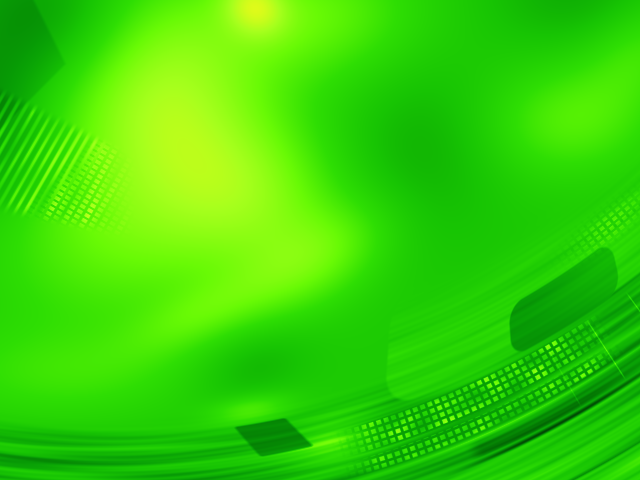
Give the GLSL for this background, as a Shadertoy shader.

```glsl
// Abstract green backdrop: soft light clouds above a sweeping mechanical arc.
// One scalar tone is built from blurred blobs, polar panels, lattices and
// gradient-noise streaks, then coloured through a green-to-yellow ramp.

const vec2 ARC_CENTER = vec2(0.227, 1.861);
const float PANEL_RADIUS = 1.75;

vec3 toneRamp(float tone) {
    vec3 ramp[8] = vec3[8](
        vec3(0.00, 0.25, 0.02), vec3(0.01, 0.44, 0.01),
        vec3(0.03, 0.62, 0.02), vec3(0.09, 0.77, 0.01),
        vec3(0.18, 0.87, 0.01), vec3(0.41, 0.98, 0.02),
        vec3(0.65, 1.00, 0.11), vec3(0.93, 0.98, 0.10));
    float t = clamp(tone, 0.0, 6.99);
    int i = int(t);
    return mix(ramp[i], ramp[i + 1], fract(t));
}

vec2 hashGradient(vec2 cell) {
    float h = fract(sin(dot(cell, vec2(127.1, 311.7))) * 4375.85);
    return vec2(cos(6.2832 * h), sin(6.2832 * h));
}

float gradientNoise(vec2 p) {
    vec2 i = floor(p), f = fract(p);
    vec2 u = f * f * f * (f * (f * 6.0 - 15.0) + 10.0);
    vec2 e = vec2(1.0, 0.0);
    float low = mix(dot(hashGradient(i), f),
                    dot(hashGradient(i + e.xy), f - e.xy), u.x);
    float high = mix(dot(hashGradient(i + e.yx), f - e.yx),
                     dot(hashGradient(i + e.xx), f - e.xx), u.x);
    return mix(low, high, u.y);
}

// Rotated Gaussian light spot
float blob(vec2 p, vec2 center, vec2 radii, float angle) {
    vec2 d = p - center;
    float c = cos(angle), s = sin(angle);
    d = vec2(c * d.x + s * d.y, c * d.y - s * d.x) / radii;
    return exp(-dot(d, d));
}

// Signed distance to a rounded box given by two corners
float roundBox(vec2 p, vec2 low, vec2 high, float radius) {
    vec2 d = abs(p - 0.5 * (low + high)) - 0.5 * (high - low) + radius;
    return length(max(d, 0.0)) + min(max(d.x, d.y), 0.0) - radius;
}

float fill(float d, float blur) { return 1.0 - smoothstep(-blur, blur, d); }

float band(float x, float low, float high, float blur) {
    return smoothstep(low - blur, low + blur, x) * (1.0 - smoothstep(high - blur, high + blur, x));
}

// Repeated bright cells separated by dark gaps
float lattice(vec2 p, vec2 pitch) {
    vec2 g = abs(fract(p / pitch) - 0.5);
    return (1.0 - smoothstep(0.22, 0.42, g.x)) * (1.0 - smoothstep(0.22, 0.42, g.y));
}

float clouds(vec2 p) {
    float t = 3.2;
    t += 2.5 * blob(p, vec2(0.33, 0.81), vec2(0.22, 0.23), 0.0);
    t += 1.7 * blob(p, vec2(0.53, 0.60), vec2(0.20, 0.17), -0.5);
    t += 1.5 * blob(p, vec2(0.25, 0.50), vec2(0.30, 0.20), 0.0);
    t += 1.2 * blob(p, vec2(0.66, 0.46), vec2(0.18, 0.09), 0.5);
    t += 0.9 * blob(p, vec2(0.41, 0.34), vec2(0.16, 0.06), 0.4);
    t += 0.9 * blob(p, vec2(0.12, 0.22), vec2(0.28, 0.10), 0.0);
    t += 1.6 * blob(p, vec2(0.65, 0.97), vec2(0.22, 0.14), 0.0);
    t += 1.8 * blob(p, vec2(0.53, 0.99), vec2(0.07, 0.06), -0.7);
    t += 1.4 * blob(p, vec2(1.19, 0.75), vec2(0.18, 0.12), 0.1);
    t += 1.0 * blob(p, vec2(1.34, 0.90), vec2(0.13, 0.10), 0.6);
    t -= 0.7 * blob(p, vec2(0.88, 0.68), vec2(0.16, 0.18), 0.0);
    t -= 0.8 * blob(p, vec2(1.20, 1.02), vec2(0.18, 0.12), 0.0);
    t -= 0.7 * blob(p, vec2(0.53, 0.24), vec2(0.12, 0.07), 0.3);
    t -= 1.3 * blob(p, vec2(0.12, 0.97), vec2(0.16, 0.15), 0.0);
    return t - 1.1 * blob(p, vec2(-0.03, 0.74), vec2(0.13, 0.20), 0.0);
}

// Slanted hatching and folded dark corner on the left
float leftDetail(vec2 p, float aa) {
    float fold = fill(max(p.x - 0.07 - 0.5 * (1.0 - p.y), p.x - p.y + 0.73), 2.0 * aa);
    vec2 q = vec2(0.87 * p.x - 0.5 * p.y, 0.5 * p.x + 0.87 * p.y);
    float mask = fill(p.y - 0.81 + 0.5 * p.x, 0.015) * smoothstep(0.55, 0.59, p.y + 0.2 * p.x);
    mask *= 1.0 - smoothstep(0.15, 0.29, p.x);
    float lines = smoothstep(0.15, 0.45, abs(fract(q.x / 0.018) - 0.5));
    float dots = lattice(q, vec2(0.018, 0.012));
    float hatch = mix(lines, dots, smoothstep(0.08, 0.18, p.x - p.y + 0.61));
    hatch *= 0.8 + gradientNoise(q * vec2(40.0, 9.0));
    return mask * (1.7 * hatch - 0.5) - 0.5 * fold;
}

void mainImage(out vec4 fragColor, in vec2 fragCoord) {
    vec2 p = fragCoord / iResolution.y;
    p.x += 0.5 * (4.0 / 3.0 - iResolution.x / iResolution.y);
    float aa = 1.2 / iResolution.y;
    float tone = clouds(p) + leftDetail(p, aa);

    // Polar frame of the arc, sheared for upright panel sides
    vec2 d = p - ARC_CENTER;
    float r = length(d), a = atan(d.x, -d.y);
    vec2 q = vec2(PANEL_RADIUS * a + 0.45 * (r - PANEL_RADIUS), r);
    float streaks = gradientNoise(vec2(a * 4.0, r * 42.0)) + 0.7 * gradientNoise(vec2(a * 6.0, r * 125.0));

    // Sweeping floor and its wide glows
    float floorMask = smoothstep(1.73, 1.81, r);
    tone = mix(tone, 2.5 + 1.7 * streaks, 0.9 * floorMask);
    tone += 2.0 * blob(vec2(a, r), vec2(0.26, 1.84), vec2(0.06, 0.05), 0.0);
    tone += 1.3 * blob(vec2(a, r), vec2(0.17, 1.74), vec2(0.05, 0.03), 0.0);
    tone += 0.8 * floorMask * smoothstep(1.98, 2.03, r);

    // Large pale panel, dark inset panel and lower left dark tile
    float pale = fill(roundBox(q, vec2(0.588, 1.59), vec2(1.7, 1.807), 0.07), 1.5 * aa);
    tone = mix(tone, 3.6 + 0.7 * streaks, pale * smoothstep(1.58, 1.72, r));
    float inset = fill(roundBox(q, vec2(0.87, 1.715), vec2(1.13, 1.812), 0.035), aa);
    tone = mix(tone, 1.7 + 0.9 * smoothstep(0.9, 1.2, q.x) + 0.3 * streaks, 0.9 * inset);
    float tile = fill(roundBox(vec2(a - 0.35 * (r - 1.77), r), vec2(0.148, 1.77), vec2(0.209, 1.84), 0.004), aa);
    tone = mix(tone, 1.3 + 0.5 * streaks, 0.85 * tile);

    // Glowing cell rows along the arc
    float sparkle = 0.75 + 1.1 * gradientNoise(vec2(a * 35.0, r * 30.0));
    float span = smoothstep(0.25, 0.33, a) * (1.0 - smoothstep(0.53, 0.60, a));
    float rows = band(r, 1.822, 1.882, 0.003) + band(r, 1.893, 1.922, 0.003);
    float cells = lattice(vec2(a, r - 1.822), vec2(0.0088, 0.0148));
    tone = mix(tone, 1.9 + 3.2 * cells * sparkle, 0.9 * rows * span);
    float mesh = lattice(vec2(a, r), vec2(0.010, 0.012));
    tone += 1.3 * mesh * blob(vec2(a, r), vec2(0.665, 1.69), vec2(0.05, 0.025), 0.0);

    // Dark plates with thin bright seams, then bold dark grooves
    float plates = band(r, 1.938, 1.972, 0.003) * band(a, 0.40, 0.70, 0.01);
    tone -= 0.9 * plates;
    float seam = 1.0 - smoothstep(0.0, 0.025, abs(fract(a / 0.055) - 0.5));
    tone += 1.5 * seam * band(r, 1.83, 1.965, 0.01) * smoothstep(0.48, 0.58, a);
    tone += 1.6 * fill(abs(r - 1.932) - 0.001, 2.0 * aa) * smoothstep(0.30, 0.42, a);
    float groove = fill(abs(r - 1.98) - 0.004, 0.004) + 0.8 * fill(abs(r - 2.097) - 0.003, 0.004);
    tone -= 2.4 * groove * smoothstep(0.32, 0.45, a);

    fragColor = vec4(toneRamp(tone), 1.0);
}
```
